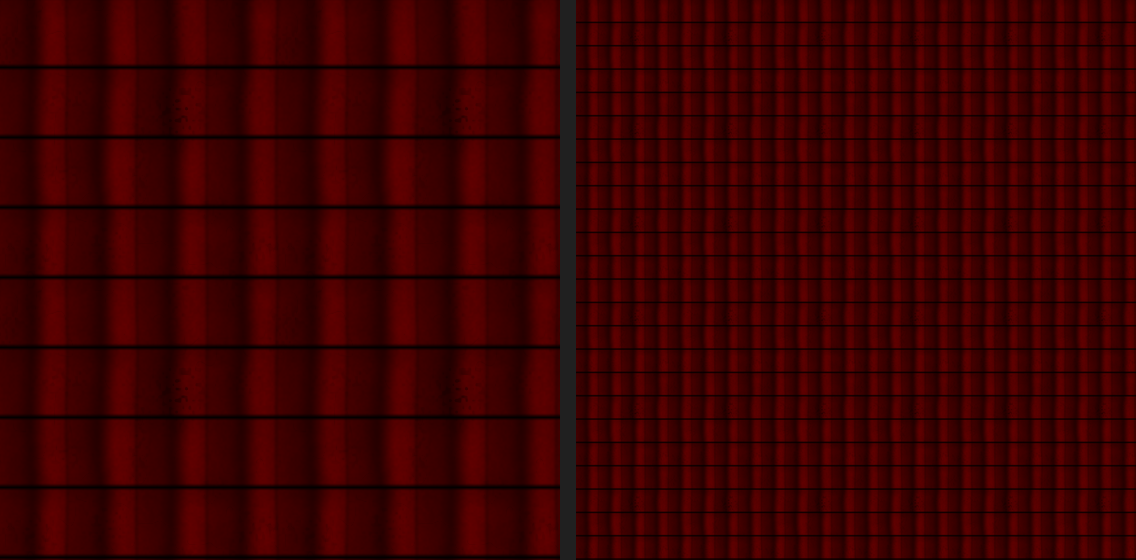
Left: one tile. Right: repeated 3 by 3.
Reproduce this texture procedurally as a Shadertoy shader.

```glsl
const float TILES = 8.0;   // tiles across and down
const float BLOCK = 4.0;   // wear recurs after this many tiles

float hash(vec2 p) {
    vec3 q = fract(vec3(p.xyx) * 0.1031);
    q += dot(q, q.yzx + 33.33);
    return fract((q.x + q.y) * q.z);
}

// Value noise, freq cells per tile, wrapping with the block
float noise(vec2 p, vec2 freq) {
    p *= freq;
    vec2 wrap = BLOCK * freq;
    vec2 i = floor(p), f = fract(p);
    f = f * f * (3.0 - 2.0 * f);
    float a = hash(mod(i, wrap));
    float b = hash(mod(i + vec2(1, 0), wrap));
    float c = hash(mod(i + vec2(0, 1), wrap));
    float d = hash(mod(i + vec2(1, 1), wrap));
    return mix(mix(a, b, f.x), mix(c, d, f.x), f.y);
}

// Red level across one tile: flat pan, dark valley, bright roll
float tileProfile(float x, float shift) {
    float level = mix(0.262, 0.222, smoothstep(0.0, 0.32, x));
    level = mix(level, 0.155, smoothstep(0.26, 0.5, x - shift));
    level = mix(level, 0.352, smoothstep(0.46, 0.76, x - shift));
    level -= 0.03 * smoothstep(0.82, 0.95, x);
    return mix(level, 0.262, smoothstep(0.93, 1.0, x));
}

// Soft shadow line where one course overlaps the next
float courseShade(float y) {
    float above = smoothstep(-0.012, 0.07, y);
    float below = smoothstep(-0.012, 0.05, 1.0 - y);
    float falloff = 1.0 - 0.1 * smoothstep(0.6, 1.0, y);
    return above * below * falloff;
}

// Grain, pitted stains and thin scratches
float wear(vec2 p) {
    float grain = noise(p, vec2(36.0)) + noise(p, vec2(18.0)) - 1.0;
    float cloud = noise(p, vec2(3.0)) - 0.5;
    vec2 fromStain = (mod(p, BLOCK) - vec2(2.55, 2.4)) / vec2(0.3, 0.4);
    float stain = exp(-dot(fromStain, fromStain));
    float patches = 0.3 * smoothstep(0.6, 0.9, noise(p + 0.5, vec2(2.0)));
    float pits = smoothstep(0.55, 0.85, noise(p, vec2(21.0, 18.0)));
    float scratchLine = abs(noise(p, vec2(7.0, 3.0)) - 0.5);
    float scratch = (1.0 - smoothstep(0.0, 0.025, scratchLine))
                  * smoothstep(0.6, 0.8, noise(p, vec2(4.0)));
    return 1.0 + 0.06 * grain + 0.1 * cloud
         - 0.35 * pits * max(stain, patches) - 0.1 * stain - 0.08 * scratch;
}

void mainImage(out vec4 fragColor, in vec2 fragCoord) {
    vec2 p = fragCoord / iResolution.xy * TILES;
    vec2 grid = p - vec2(0.962, 0.035);
    grid.x += 0.025 * (noise(p, vec2(1.0)) - 0.5);
    vec2 id = mod(floor(grid), BLOCK);
    vec2 cell = fract(grid);

    // Curved surface, with a slightly different roll on each tile
    float shift = 0.07 * (hash(id + 7.0) - 0.5)
                + 0.05 * (noise(p, vec2(1.0, 2.0)) - 0.5);
    float red = tileProfile(cell.x, shift);
    red *= 0.97 + 0.06 * hash(id + 19.0);

    // Faint joint between neighbouring columns
    float joint = min(cell.x, 1.0 - cell.x);
    red *= 1.0 - 0.1 * (1.0 - smoothstep(0.0, 0.045, joint));

    red *= courseShade(cell.y) * wear(p);
    fragColor = vec4(red, 0.0, 0.0, 1.0);
}
```
